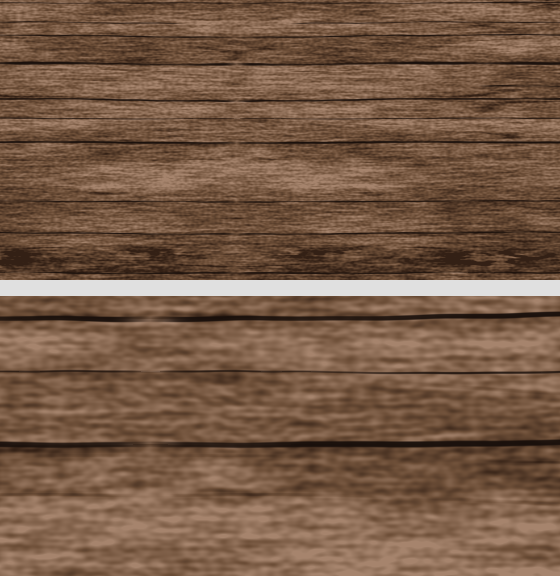
Top, the full canvas; bottom, a detail of the centre.
Write a Shadertoy shader that draws this texture.

```glsl
// Weathered brown boards running across the canvas, mirrored about a vertical axis.
// Stretched gradient noise makes the fibres; a loop cuts the long cracks between boards,
// and soft ellipses broken up by noise add dark stains and pale worn spots.

const vec3 CRACK_COLOR = vec3(0.09, 0.055, 0.04);
const vec3 DARK_WOOD   = vec3(0.23, 0.15, 0.10);
const vec3 MID_WOOD    = vec3(0.43, 0.31, 0.22);
const vec3 PALE_WOOD   = vec3(0.63, 0.50, 0.41);
const float MIRROR_X = 0.846;   // axis, in canvas heights

// Each crack: height, half width, sag toward the axis, distance where it starts
const int CRACKS = 11;
const vec4 CRACK[CRACKS] = vec4[CRACKS](
    vec4(0.990, 0.0016, 0.004, 0.0), vec4(0.918, 0.0012, 0.006, 0.2),
    vec4(0.871, 0.0020, 0.006, 0.0), vec4(0.772, 0.0040, 0.005, 0.0),
    vec4(0.693, 0.0020, 0.000, 0.87), vec4(0.643, 0.0027, 0.008, 0.0),
    vec4(0.577, 0.0014, 0.003, 0.0), vec4(0.491, 0.0032, 0.002, 0.0),
    vec4(0.281, 0.0020, 0.003, 0.0), vec4(0.166, 0.0020, 0.006, 0.0),
    vec4(0.025, 0.0020, 0.004, 0.0));

// Integer hash to a unit gradient
vec2 gradientAt(ivec2 cell) {
    uvec2 q = uvec2(cell) * uvec2(1597334673u, 3812015801u);
    uint h = (q.x ^ q.y) * 1597334673u;
    h = (h ^ (h >> 15)) * 2246822519u;
    h ^= h >> 13;
    float angle = float(h & 65535u) * 6.28319 / 65536.0;
    return vec2(cos(angle), sin(angle));
}

float gradientNoise(vec2 p) {
    ivec2 i = ivec2(floor(p));
    vec2 f = fract(p);
    vec2 u = f * f * f * (f * (f * 6.0 - 15.0) + 10.0);
    float a = dot(gradientAt(i), f);
    float b = dot(gradientAt(i + ivec2(1, 0)), f - vec2(1, 0));
    float c = dot(gradientAt(i + ivec2(0, 1)), f - vec2(0, 1));
    float d = dot(gradientAt(i + ivec2(1, 1)), f - vec2(1, 1));
    return mix(mix(a, b, u.x), mix(c, d, u.x), u.y);
}

float softEllipse(vec2 p, vec2 center, vec2 radius) {
    vec2 q = (p - center) / radius;
    return exp(-dot(q, q));
}

// Wandering centre line of a crack
float crackHeight(float x, vec4 crack, float seed) {
    float wander = 0.005 * gradientNoise(vec2(x * 2.5, seed))
                 + 0.002 * gradientNoise(vec2(x * 13.0, seed + 40.0));
    return crack.x + crack.z * (smoothstep(0.0, 0.8, x) - 0.5) + wander;
}

// Sharp dark core of a crack, thinning and fading along its length
float crackCore(float x, float dist, vec4 crack, float seed, float pixel) {
    float swell = gradientNoise(vec2(x * 5.0 + 0.4, seed + 80.0));
    float halfWidth = crack.y * (1.0 + 0.6 * swell);
    float edge = max(pixel * 0.8, crack.y * 0.4);
    float core = 1.0 - smoothstep(halfWidth - edge, halfWidth + edge, dist);
    float begun = smoothstep(crack.w - 0.02, crack.w + 0.05, x);
    return core * begun * clamp(0.95 + 0.7 * swell, 0.6, 1.0);
}

// Broad bands and soft streaks within a board
float bandTone(vec2 p, float board) {
    vec2 q = p + vec2(board * 7.3, 0.006 * gradientNoise(p * vec2(3.0, 7.0)));
    return 0.42 * gradientNoise(q * vec2(1.1, 6.0))
         + 0.32 * gradientNoise(q * vec2(2.1, 17.0))
         + 0.26 * gradientNoise(q * vec2(4.3, 47.0));
}

// Long thin fibres and short flecks
float fibreTone(vec2 p) {
    vec2 q = p + vec2(0.0, 0.005 * gradientNoise(p * vec2(3.0, 7.0)));
    return 0.42 * gradientNoise(q * vec2(9.0, 111.0))
         + 0.30 * gradientNoise(q * vec2(21.0, 147.0))
         + 0.34 * gradientNoise(q * vec2(67.0, 139.0));
}

// Thin secondary splits along the zero lines of stretched noise
float hairline(vec2 p) {
    float ridge = abs(gradientNoise(p * vec2(1.1, 21.0) + 17.0));
    float gate = smoothstep(0.0, 0.3, gradientNoise(p * vec2(2.6, 13.0) + 5.0));
    return gate * (1.0 - smoothstep(0.01, 0.06, ridge));
}

float stainMask(vec2 p) {
    float area = softEllipse(p, vec2(0.30, 0.092), vec2(0.15, 0.022))
               + softEllipse(p, vec2(0.87, 0.078), vec2(0.22, 0.030))
               + softEllipse(p, vec2(1.12, 0.985), vec2(0.12, 0.020))
               + softEllipse(p, vec2(0.45, 0.310), vec2(0.14, 0.014)) * 0.5
               + softEllipse(p, vec2(0.00, 0.908), vec2(0.05, 0.007)) * 0.5
               + 0.25 * (1.0 - smoothstep(0.04, 0.20, p.y));
    float breakup = gradientNoise(p * vec2(6.0, 41.0)) + 0.6 * gradientNoise(p * vec2(23.0, 97.0));
    return clamp(area, 0.0, 1.0) * smoothstep(-0.25, 0.15, breakup);
}

vec3 woodColor(float tone) {
    vec3 lower = mix(DARK_WOOD, MID_WOOD, clamp(tone * 2.0, -0.15, 1.0));
    return mix(lower, PALE_WOOD, clamp(tone * 2.0 - 1.0, 0.0, 1.1));
}

void mainImage(out vec4 fragColor, in vec2 fragCoord) {
    float pixel = 1.0 / iResolution.y;
    vec2 canvas = fragCoord * pixel;
    vec2 p = vec2(abs(canvas.x - MIRROR_X), canvas.y);

    // Cracks, their soft shade, and the board index
    float core = 0.0, shade = 0.0, board = 0.0;
    for (int i = 0; i < CRACKS; i++) {
        float seed = float(i) * 3.7 + 0.5;
        float offset = p.y - crackHeight(p.x, CRACK[i], seed);
        core = max(core, crackCore(p.x, abs(offset), CRACK[i], seed, pixel));
        float started = smoothstep(CRACK[i].w - 0.02, CRACK[i].w + 0.05, p.x);
        shade += started * CRACK[i].y * 60.0 * exp(-abs(offset) * 90.0);
        if (CRACK[i].w == 0.0) board += step(offset, 0.0);
    }

    // Grain, wear and a slight fall-off toward the bottom
    float tone = 0.57 + bandTone(p, board) + fibreTone(canvas) + 0.14 * (p.y - 0.5) - shade;
    tone += 0.40 * softEllipse(p, vec2(0.50, 0.335), vec2(0.08, 0.009));
    tone += 0.14 * softEllipse(p, vec2(1.00, 0.830), vec2(0.40, 0.035));
    tone += 0.10 * softEllipse(p, vec2(0.60, 0.400), vec2(0.60, 0.080));
    tone -= 0.24 * softEllipse(p, vec2(0.10, 0.808), vec2(0.55, 0.035));
    tone -= 0.30 * hairline(p) + 0.72 * stainMask(p);

    fragColor = vec4(mix(woodColor(tone), CRACK_COLOR, core * 0.94), 1.0);
}
```
